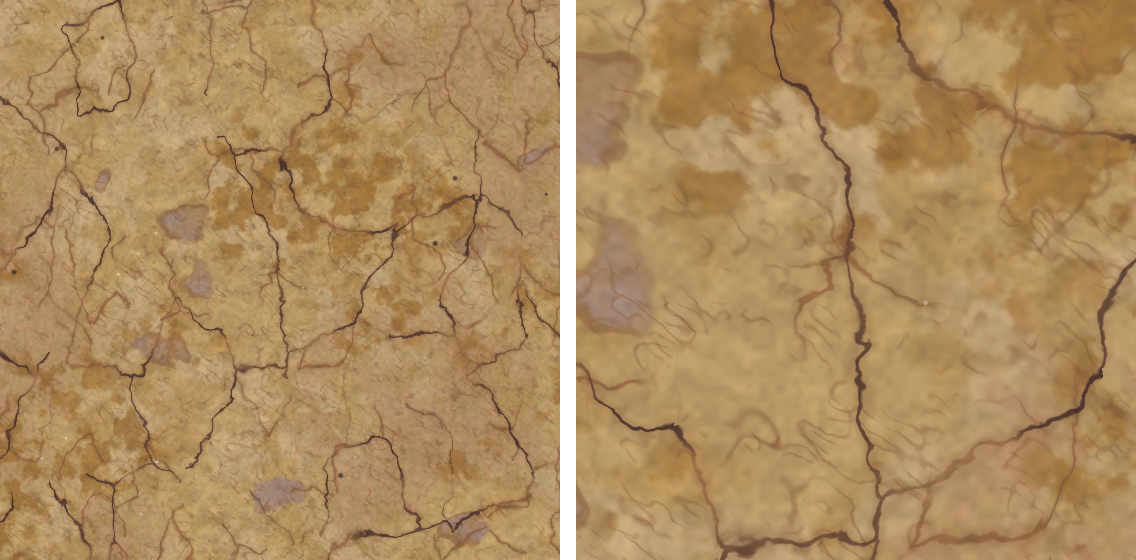
Left, the full canvas; right, a detail of the centre.
A WebGL 1 fragment shader for this texture:

```glsl
precision highp float;
uniform vec2 u_resolution;

float hash(vec2 p) {
  return fract(sin(dot(p, vec2(127.1, 311.7))) * 43758.5);
}

vec2 hash2(vec2 p) {
  return vec2(hash(p), hash(p + 17.3));
}

float noise(vec2 p) {
  vec2 i = floor(p), f = fract(p);
  f = f * f * (3.0 - 2.0 * f);
  vec2 e = vec2(1.0, 0.0);
  return mix(mix(hash(i), hash(i + e), f.x),
             mix(hash(i + e.yx), hash(i + e.xx), f.x), f.y);
}

float fbm(vec2 p) {
  float sum = 0.0, amp = 0.5;
  for (int i = 0; i < 5; i++) {
    sum += amp * noise(p);
    p = mat2(1.6, 1.2, -1.2, 1.6) * p + 7.1;
    amp *= 0.5;
  }
  return sum / 0.97;
}

vec2 warp(vec2 p, float freq, float amp) {
  return p + amp * (vec2(fbm(p * freq), fbm(p * freq + 31.7)) - 0.5);
}

// Cell borders: x = distance to the border, y = random strength of that border
vec2 cracks(vec2 p) {
  vec2 cell = floor(p), f = p - cell, nearest = vec2(0.0), home = vec2(0.0);
  float best = 8.0;
  for (int j = -1; j <= 1; j++)
    for (int i = -1; i <= 1; i++) {
      vec2 o = vec2(float(i), float(j));
      vec2 r = o + hash2(cell + o) - f;
      if (dot(r, r) < best) { best = dot(r, r); nearest = r; home = o; }
    }
  vec2 border = vec2(8.0, 0.0);
  for (int j = -2; j <= 2; j++)
    for (int i = -2; i <= 2; i++) {
      vec2 o = home + vec2(float(i), float(j));
      vec2 r = o + hash2(cell + o) - f, gap = r - nearest;
      if (dot(gap, gap) > 0.0001) {
        float d = dot(0.5 * (nearest + r), normalize(gap));
        if (d < border.x) border = vec2(d, hash(2.0 * cell + home + o + 5.5));
      }
    }
  return border;
}

float line(float d, float width, float px) {
  return 1.0 - smoothstep(width * 0.3, width + px, d);
}

// Slanted hairline fragments: thin noise contours kept only in patches
float marks(vec2 p, float size, float width) {
  vec2 s = mat2(0.8, 0.6, -0.6, 0.8) * warp(p, 30.0, 0.02);
  float ridge = abs(noise(s * vec2(0.6, 1.3) * size) - 0.5);
  return (1.0 - smoothstep(0.0, width, ridge)) * smoothstep(0.48, 0.66, fbm(p * size * 0.45 + 60.0));
}

// Sparse round grains, one per grid cell at most
float specks(vec2 p, float grid, float chance, float radius, float px) {
  vec2 id = floor(p * grid);
  vec2 c = (id + 0.3 + 0.4 * hash2(id + 3.0)) / grid;
  float r = radius * (0.4 + 0.6 * hash(id + 8.0));
  return step(hash(id + 51.0), chance) * (1.0 - smoothstep(r * 0.5, r + px, length(p - c)));
}

void main() {
  vec2 p = gl_FragCoord.xy / u_resolution.y;
  float px = 1.0 / u_resolution.y;
  vec3 honey = vec3(0.725, 0.605, 0.405), ochre = vec3(0.685, 0.545, 0.33);
  vec3 cream = vec3(0.75, 0.64, 0.48), rose = vec3(0.67, 0.525, 0.39);
  vec3 rust = vec3(0.52, 0.34, 0.22), amber = vec3(0.58, 0.40, 0.17);
  vec3 lilac = vec3(0.61, 0.51, 0.48), ink = vec3(0.25, 0.17, 0.16);

  // Cloudy ground, mottled at several sizes
  vec2 q = warp(p, 6.0, 0.12);
  float grain = fbm(p * 55.0);
  vec3 col = mix(honey, cream, 0.8 * smoothstep(0.46, 0.66, fbm(q * 12.0 + 3.0)));
  col = mix(col, ochre, 0.7 * smoothstep(0.48, 0.64, fbm(q * 22.0 + 40.0)));
  col = mix(col, rose, 0.75 * smoothstep(0.50, 0.68, fbm(q * 4.5 + 77.0) + 0.5 * (grain - 0.5)));
  float stain = smoothstep(0.54, 0.68, fbm(q * 4.5 + 15.0));
  col = mix(col, amber, 0.65 * stain * smoothstep(0.45, 0.62, fbm(p * 38.0 + 9.0)));

  // Lilac inclusions with rusty rims
  vec2 b = warp(p, 9.0, 0.13);
  for (int i = 0; i < 8; i++) {
    vec2 seed = vec2(float(i), 4.0), d = b - hash2(seed);
    float edge = length(vec2(d.x + 0.4 * d.y, d.y - 0.4 * d.x) * vec2(0.75, 1.25)) - mix(0.01, 0.05, hash(seed + 9.0));
    vec3 fill = mix(lilac, rose * 0.95, smoothstep(0.35, 0.65, fbm(p * 26.0)));
    col = mix(col, fill, 0.85 * (1.0 - smoothstep(-0.008, 0.004, edge)));
    col = mix(col, rust, 0.5 * line(abs(edge), 0.006, px) * smoothstep(0.35, 0.6, noise(p * 18.0)));
  }

  // Hairline marks, coarse and fine
  col = mix(col, rust, 0.4 * marks(p, 60.0, 0.09) + 0.35 * marks(p + 3.0, 115.0, 0.16));

  // Fine rusty web
  vec2 w = warp(warp(p, 6.0, 0.10), 40.0, 0.022);
  vec2 web = cracks(w * vec2(13.0, 8.5) + 20.0);
  float webFade = smoothstep(0.3, 0.7, web.y) * smoothstep(0.36, 0.6, noise(p * 12.0 + 5.0));
  col = mix(col, rust, webFade * (0.2 * line(web.x / 10.5, 0.007, px) + 0.55 * line(web.x / 10.5, 0.0018, px)));

  // Jagged dark veins inside a warm halo
  vec2 v = warp(warp(p, 4.0, 0.13), 32.0, 0.036);
  vec2 vein = cracks(v * vec2(7.2, 4.8) + 2.0);
  float d = vein.x / 6.0, fade = smoothstep(0.2, 0.55, vein.y);
  float dark = fade * smoothstep(0.25, 0.65, noise(p * 16.0 + 80.0));
  col = mix(col, rust, fade * (0.22 * line(d, 0.009, px) + 0.45 * line(d, 0.002, px)));
  col = mix(col, ink, 0.8 * dark * line(d, mix(0.0006, 0.0030, noise(p * 40.0)), px));

  // Pits, pale flecks and grain
  col = mix(col, ink, 0.75 * specks(p, 24.0, 0.01, 0.005, px));
  col = mix(col, vec3(0.82, 0.76, 0.69), 0.7 * specks(p + 0.37, 30.0, 0.015, 0.003, px));
  col *= 1.0 + 0.22 * (grain - 0.5) + 0.10 * (noise(p * 200.0) - 0.5);
  gl_FragColor = vec4(col, 1.0);
}
```
